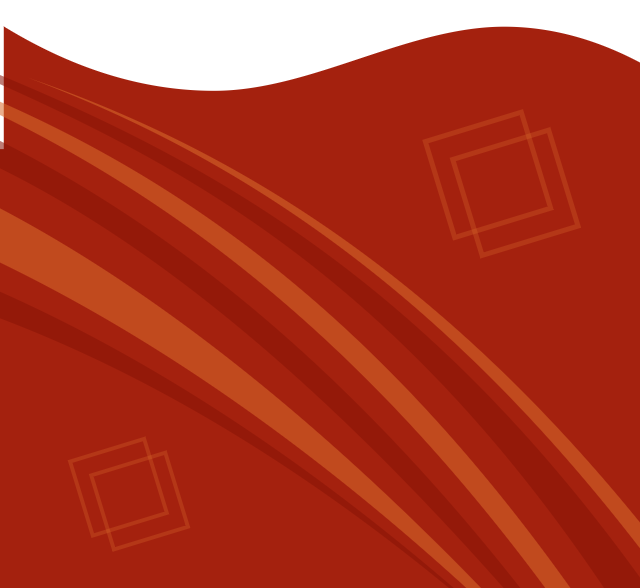
Write a Shadertoy shader that draws this background.

```glsl
// Lengths are in canvas widths; depth is measured down from the top edge
const vec3 RED    = vec3(0.645, 0.129, 0.055);
const vec3 WHITE  = vec3(1.0);
const vec3 ORANGE = vec3(0.85, 0.42, 0.17);
const vec3 MAROON = vec3(0.53, 0.075, 0.02);
const float BAND_ALPHA  = 0.55;
const float FRAME_ALPHA = 0.3;

const vec2 TROUGH = vec2(0.3346, 0.1419);
const vec2 CREST  = vec2(0.7878, 0.0417);
const float LEFT_SPAN  = 0.328;
const float RIGHT_SPAN = 0.2122;
const float RIGHT_DROP = 0.056;
const vec2 MARGIN = vec2(0.0059, 0.233);

const float FRAME_TILT   = 0.297;
const float FRAME_STROKE = 0.047;
const vec2 FRAME_SHIFT   = vec2(0.13, 0.085);
// Pair centre (x, depth) and side length
const vec3 FRAME_PAIRS[2] = vec3[2](
    vec3(0.7839, 0.2872, 0.1645),
    vec3(0.2016, 0.7721, 0.1270));

// Edge depths at x = 0, 1/3, 2/3 and 1
const int BANDS = 6;
const vec4 BAND_TOP[BANDS] = vec4[BANDS](
    vec4(0.1068, 0.2474, 0.4740, 0.8164),
    vec4(0.1172, 0.2799, 0.5247, 0.9023),
    vec4(0.1589, 0.3464, 0.6406, 1.0807),
    vec4(0.2201, 0.4323, 0.7448, 1.1771),
    vec4(0.3255, 0.5417, 0.8333, 1.1914),
    vec4(0.4557, 0.6367, 0.8828, 1.1940));
const vec4 BAND_BOTTOM[BANDS] = vec4[BANDS](
    vec4(0.1055, 0.2565, 0.4961, 0.8568),
    vec4(0.1315, 0.3060, 0.5755, 1.0052),
    vec4(0.1797, 0.3841, 0.6914, 1.1341),
    vec4(0.2630, 0.4792, 0.7878, 1.1732),
    vec4(0.4102, 0.6042, 0.8633, 1.1875),
    vec4(0.4974, 0.6589, 0.8906, 1.1927));

// Antialiased coverage of the region where d > 0
float fill(float d) {
    float w = length(vec2(dFdx(d), dFdy(d)));
    return clamp(0.5 + d / max(w, 1e-6), 0.0, 1.0);
}

// Cubic through four evenly spaced heights
float cubicEdge(vec4 h, float x) {
    float t = 3.0 * x;
    vec3 d1 = h.yzw - h.xyz;
    vec2 d2 = d1.yz - d1.xy;
    return h.x + t * (d1.x + (t - 1.0) / 2.0 * (d2.x + (t - 2.0) / 3.0 * (d2.y - d2.x)));
}

// Parabola, S-curve and parabola joined at the trough and crest
float waveDepth(float x) {
    float left  = max(TROUGH.x - x, 0.0) / LEFT_SPAN;
    float right = max(x - CREST.x, 0.0) / RIGHT_SPAN;
    float middle = mix(TROUGH.y, CREST.y, smoothstep(TROUGH.x, CREST.x, x));
    return middle - (TROUGH.y - CREST.y) * left * left + RIGHT_DROP * right * right;
}

// Outline of a tilted square
float frame(vec2 q, float side) {
    float c = cos(FRAME_TILT), s = sin(FRAME_TILT);
    vec2 a = abs(vec2(c * q.x - s * q.y, s * q.x + c * q.y));
    float halfStroke = 0.5 * FRAME_STROKE * side;
    float d = max(a.x, a.y) - 0.5 * side + halfStroke;
    return fill(halfStroke - abs(d));
}

void mainImage(out vec4 fragColor, in vec2 fragCoord) {
    vec2 p = vec2(fragCoord.x, iResolution.y - fragCoord.y) / iResolution.x;

    // Red field under a white wave and a narrow left margin
    float paper = fill(waveDepth(p.x) - p.y);
    float margin = fill(MARGIN.x - p.x) * fill(MARGIN.y - p.y);
    vec3 col = mix(RED, WHITE, max(paper, margin));

    // Translucent sweeping bands in alternating colours
    for (int i = 0; i < BANDS; i++) {
        float top = fill(p.y - cubicEdge(BAND_TOP[i], p.x));
        float bottom = fill(p.y - cubicEdge(BAND_BOTTOM[i], p.x));
        vec3 tint = i % 2 == 0 ? ORANGE : MAROON;
        col = mix(col, tint, BAND_ALPHA * clamp(top - bottom, 0.0, 1.0));
    }

    // Two pairs of overlapping square outlines
    for (int i = 0; i < 2; i++) {
        vec3 pair = FRAME_PAIRS[i];
        for (float k = -1.0; k < 2.0; k += 2.0) {
            vec2 q = p - pair.xy - k * FRAME_SHIFT * pair.z;
            col = mix(col, ORANGE, FRAME_ALPHA * frame(q, pair.z));
        }
    }

    fragColor = vec4(col, 1.0);
}
```
